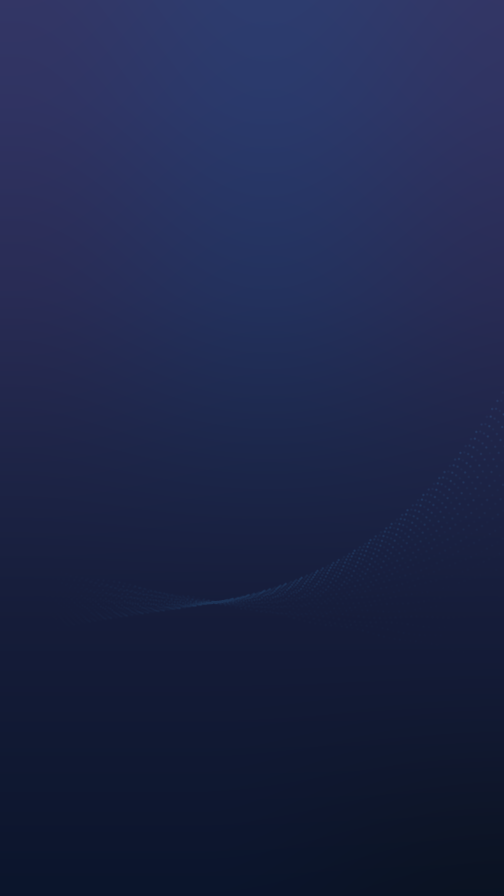
Reproduce this background procedurally as a Shadertoy shader.

```glsl
const int STOPS = 7;
const float HEIGHTS[STOPS] = float[](0.0, 0.115, 0.315, 0.485, 0.67, 0.885, 1.0);
const vec3 SKY[STOPS] = vec3[](
    vec3(0.042, 0.080, 0.170), vec3(0.058, 0.092, 0.190),
    vec3(0.085, 0.112, 0.225), vec3(0.112, 0.146, 0.282),
    vec3(0.148, 0.182, 0.348), vec3(0.176, 0.213, 0.402),
    vec3(0.188, 0.224, 0.415));
const vec3 SIDE_TINT = vec3(0.022, -0.024, -0.036);
const vec3 CORNER_SHADE = vec3(0.002, 0.008, 0.036);
const vec3 DOT_LIGHT = vec3(0.025, 0.085, 0.110);
const float GLOW_CENTRE = 0.53;
const int STRANDS = 22;
const float DOT_PITCH = 0.0105;
const float DOT_RADIUS = 0.0011;

// Vertical gradient through the colour stops
vec3 skyColor(float height) {
    vec3 color = SKY[0];
    for (int i = 1; i < STOPS; i++) {
        float blend = (height - HEIGHTS[i - 1]) / (HEIGHTS[i] - HEIGHTS[i - 1]);
        color = mix(color, SKY[i], clamp(blend, 0.0, 1.0));
    }
    return color;
}

// The two edges of the ribbon cross, which makes it look twisted
float risingEdge(float x) {
    float d = x - 0.33;
    return 0.319 + 0.08 * d + d * d * (0.054 + 0.556 * d);
}

float fallingEdge(float x) {
    return 0.325 - 0.11 * (x - 0.45);
}

// Strands of dots spread between both edges
float ribbonDots(vec2 uv, float aspect) {
    float soft = 1.0 / iResolution.y;
    float light = 0.0;
    for (int i = 0; i < STRANDS; i++) {
        float across = float(i) / float(STRANDS - 1);
        float spread = pow(across, 1.25);
        float shift = 0.5 * float(i) + 1.6 * sin(across * 3.1);
        float column = round(uv.x / DOT_PITCH - shift);
        float dotX = (column + shift) * DOT_PITCH;
        float wobble = 0.0015 * sin(dotX * 41.0 + float(i) * 1.7);
        float dotY = mix(risingEdge(dotX), fallingEdge(dotX), spread) + wobble * across;
        float dist = length((uv - vec2(dotX, dotY)) * vec2(aspect, 1.0));
        float strength = mix(1.0, 0.16, smoothstep(0.0, 0.75, across));
        strength = mix(0.32, strength, smoothstep(0.25, 0.6, dotX));
        strength *= 0.65 + 0.35 * sin(column * 1.9 + float(i) * 2.3);
        light += strength * (1.0 - smoothstep(DOT_RADIUS - soft, DOT_RADIUS + soft, dist));
    }
    float ends = smoothstep(0.08, 0.3, uv.x);
    float lowerFade = 1.0 - smoothstep(0.72, 0.95, uv.x) * smoothstep(0.42, 0.32, uv.y);
    return min(light, 1.0) * ends * lowerFade;
}

void mainImage(out vec4 fragColor, in vec2 fragCoord) {
    vec2 uv = fragCoord / iResolution.xy;
    float aspect = iResolution.x / iResolution.y;
    vec3 color = skyColor(uv.y);

    // Blue middle, violet sides
    float side = smoothstep(0.0, 1.0, 2.0 * abs(uv.x - GLOW_CENTRE));
    color += SIDE_TINT * (side - 0.5) * smoothstep(0.3, 0.75, uv.y);

    // Shaded lower right corner
    color -= CORNER_SHADE * smoothstep(0.4, 1.0, uv.x) * smoothstep(0.3, 0.0, uv.y);

    color += DOT_LIGHT * ribbonDots(uv, aspect);
    fragColor = vec4(color, 1.0);
}
```
